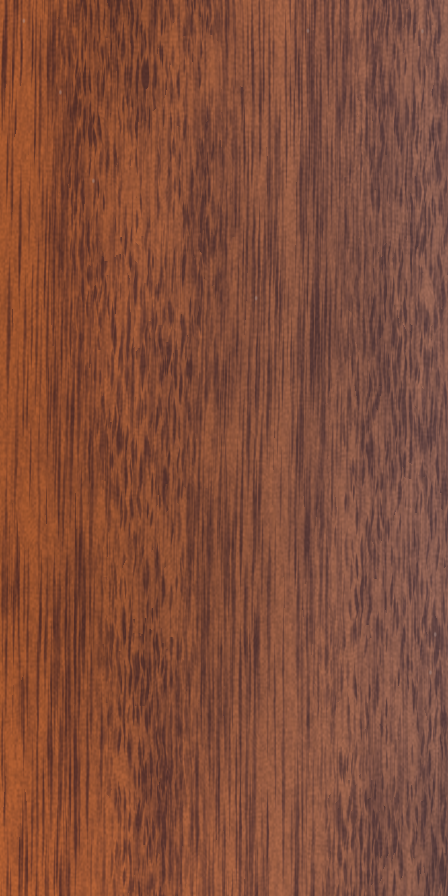
Reproduce this texture procedurally as a WebGL 1 fragment shader.

```glsl
precision highp float;
// Polished reddish hardwood with vertical interlocked grain: thin dark threads
// alternate with zones of short ragged flecks. Both are tapered spindles in
// jittered cell columns; a cool sheen spreads from the right.

uniform vec2 u_resolution;

float hash(vec2 p) {
  return fract(sin(dot(p, vec2(127.1, 311.7))) * 43758.5453);
}

float noise(vec2 p) {
  vec2 i = floor(p);
  vec2 f = fract(p);
  f = f * f * (3.0 - 2.0 * f);
  return mix(mix(hash(i), hash(i + vec2(1.0, 0.0)), f.x),
             mix(hash(i + vec2(0.0, 1.0)), hash(i + vec2(1.0, 1.0)), f.x), f.y);
}

// Tapered dark spindles, several layers of columns with random vertical offsets
float spindles(vec2 p, vec2 scale, float density) {
  float marks = 0.0;
  for (int i = 0; i < 6; i++) {
    float layer = float(i);
    vec2 q = p * scale * (1.0 + 0.17 * layer) + layer * 17.3;
    float column = floor(q.x);
    q.y += 20.0 * hash(vec2(column, layer + 3.0));
    float seed = hash(vec2(column, floor(q.y)) + layer * 7.1);
    vec2 local = fract(q) - 0.5;
    float halfWidth = 0.43 * (1.0 - 4.0 * local.y * local.y) - 0.2;
    float spindle = 1.0 - smoothstep(halfWidth - 0.2, halfWidth + 0.2, abs(local.x));
    float strength = step(seed, density) * (0.45 + 0.55 * hash(vec2(seed, layer)));
    marks = 1.0 - (1.0 - marks) * (1.0 - spindle * strength);
  }
  return marks;
}

// Rare pale dust marks
float dust(vec2 p) {
  vec2 q = p * 11.0;
  vec2 cell = floor(q);
  vec2 center = 0.2 + 0.6 * vec2(hash(cell + 5.0), hash(cell + 9.0));
  float d = length((fract(q) - center) * vec2(1.0, 0.6));
  return (1.0 - smoothstep(0.01, 0.05, d)) * step(0.965, hash(cell + 2.0));
}

void main() {
  vec2 p = gl_FragCoord.xy / u_resolution.x;

  // Gentle wander and lean of the fibres, then a small raggedness
  vec2 grain = p;
  grain.x += 0.02 * noise(p * vec2(2.0, 1.3)) - 0.012 * p.y;
  vec2 ragged = grain;
  ragged.x += 0.005 * (noise(p * vec2(45.0, 28.0)) - 0.5);
  ragged.y += 0.04 * (noise(p * vec2(110.0, 9.0)) - 0.5);

  // Fleck zones left of centre and along the right side
  float zoneX = p.x + 0.16 * (noise(p * vec2(5.0, 1.3) + 8.0) - 0.5);
  float zone = smoothstep(0.1, 0.26, zoneX) * (1.0 - smoothstep(0.4, 0.56, zoneX));
  zone += smoothstep(0.66, 0.84, zoneX);

  // Short flecks gather in patches, long threads in narrow bands
  float patches = noise(grain * vec2(13.0, 6.0) + 4.0);
  float bands = noise(grain * vec2(19.0, 0.7) + 13.0);
  float flecks = spindles(ragged, vec2(56.0, 9.0), 0.1 + 0.38 * patches);
  float threads = spindles(grain + 0.25 * (ragged - grain), vec2(62.0, 2.1),
                           0.1 + 0.36 * bands);
  threads *= 0.65 + 0.6 * noise(grain * vec2(90.0, 18.0));
  float dark = mix(0.95 * threads, max(flecks, 0.5 * threads), zone);
  dark += 0.24 * (bands - 0.5) + 0.16 * (patches - 0.5);

  // Hairline fibres at the finest scale
  float fibre = 0.55 * noise(grain * vec2(150.0, 15.0)) + 0.45 * noise(grain * vec2(250.0, 60.0));
  dark = clamp(dark + 0.62 * (fibre - 0.5), -0.15, 1.0);

  // Warm brown at the left, cooler and greyer under the sheen at the right
  float sheen = clamp(p.x + 0.12 * (noise(p * 2.5) - 0.5), 0.0, 1.0);
  sheen = pow(sheen, 1.3);
  vec3 paleWood = mix(vec3(0.61, 0.325, 0.18), vec3(0.575, 0.39, 0.33), sheen);
  vec3 darkWood = mix(vec3(0.345, 0.185, 0.15), vec3(0.355, 0.245, 0.245), sheen);
  vec3 color = mix(paleWood, darkWood, dark);

  // Faint broken ripple, pore speckle and broad shading
  float ripple = sin(p.y * 400.0 + 22.0 * noise(p * vec2(36.0, 14.0)));
  float speckle = noise(p * vec2(230.0, 170.0)) - 0.5;
  color *= 1.0 + 0.016 * ripple + 0.13 * speckle;
  color *= 1.0 + 0.13 * (noise(p * vec2(4.0, 1.5) + 21.0) - 0.5);
  color = mix(color, vec3(0.66, 0.56, 0.53), 0.5 * dust(p));

  gl_FragColor = vec4(color, 1.0);
}
```
